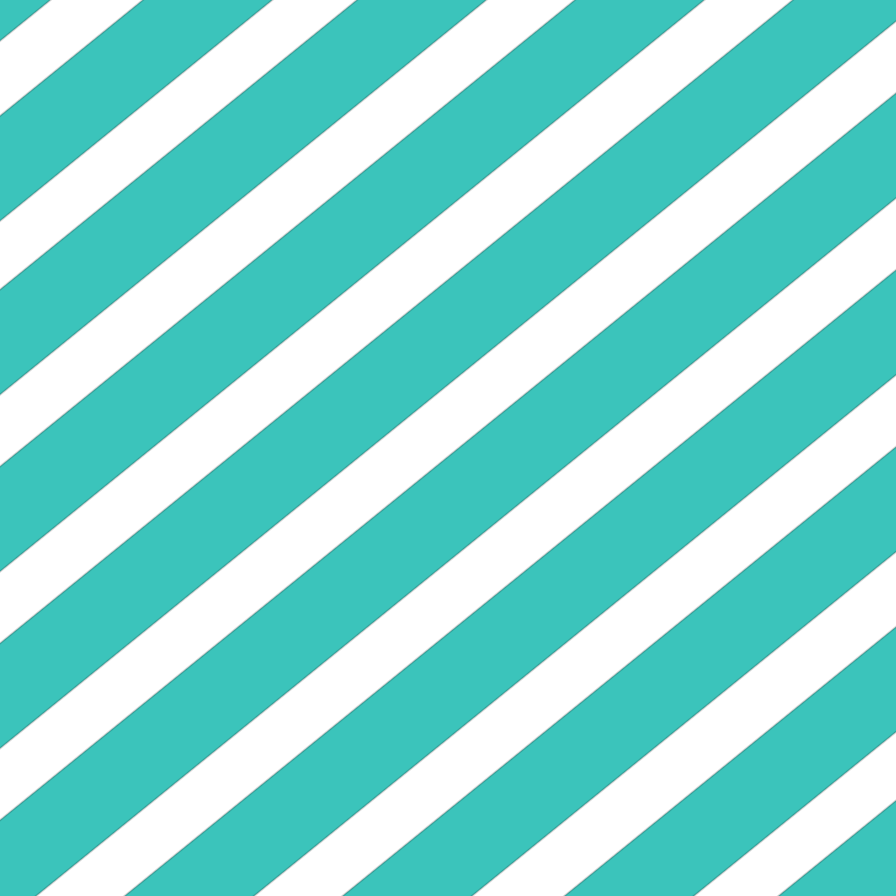
This pattern is drawn by a Shadertoy shader. Its source:

```glsl
// Signed distance to the slanted bands, in canvas heights; negative inside
float bandDistance(vec2 p) {
    float s = (1.0 - p.y + 0.8115 * p.x + 0.0716) / 0.1974 + 0.203;
    float band = floor(s);

    // One band in every seven sits slightly off the even spacing
    float shift = mod(band, 7.0) == 1.0 ? 0.018 : 0.0;
    float across = abs(s - band - 0.5 - shift) - 0.297;
    return across * 0.1974 / length(vec2(1.0, 0.8115));
}

void mainImage(out vec4 fragColor, in vec2 fragCoord) {
    float pixel = 1.0 / iResolution.y;
    float d = bandDistance(fragCoord * pixel);

    // Teal bands on white
    float coverage = clamp(0.5 - d / pixel, 0.0, 1.0);
    vec3 color = mix(vec3(1.0), vec3(0.233, 0.769, 0.733), coverage);

    // Faint dark hairline along each edge
    float hairline = 1.0 - smoothstep(0.0, max(0.002, pixel), abs(d));
    color *= 1.0 - 0.22 * hairline;

    fragColor = vec4(color, 1.0);
}
```
